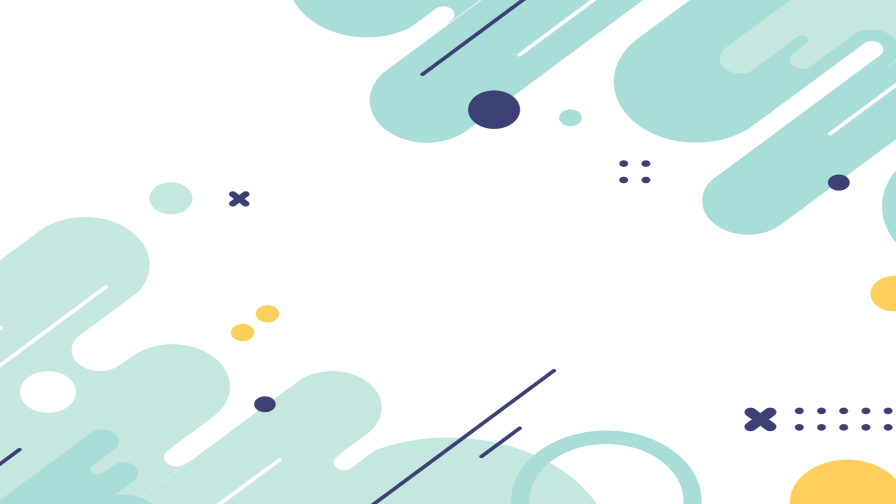
Write a Shadertoy shader that draws this background.

```glsl
// Flat abstract backdrop: diagonal rounded bands in mint, with dots, crosses, lines and discs.

const vec3 WHITE  = vec3(1.0);
const vec3 TEAL   = vec3(0.663, 0.867, 0.847);
const vec3 MINT   = vec3(0.776, 0.906, 0.878);
const vec3 NAVY   = vec3(0.24, 0.25, 0.455);
const vec3 YELLOW = vec3(1.0, 0.81, 0.36);

const float HEIGHT   = 432.0;          // canvas height in design units
const float WIDTH    = 768.0 / 1.35;   // round shapes are stretched sideways by 1.35
const vec2  RISE     = vec2(1, -1);    // direction of every band: up and right
const float FAR      = 400.0;          // band length that leaves the canvas
const float LINE     = 1.4;            // half width of thin lines
const float DOT      = 2.8;
const float DOT_STEP = 14.1;
const float OVERLAP  = 0.7;            // hides seams between neighbouring bands

float disc(vec2 p, vec2 centre, float radius) {
    return length(p - centre) - radius;
}

// Rounded diagonal band; a negative run goes down and left.
float band(vec2 p, vec2 start, float run, float radius) {
    vec2 q = p - start;
    float t = clamp(0.5 * dot(q, RISE), min(run, 0.0), max(run, 0.0));
    return length(q - RISE * t) - radius;
}

float crossMark(vec2 p, vec2 centre, float arm, float radius) {
    vec2 q = abs(p - centre);
    float t = clamp(0.5 * (q.x + q.y), 0.0, arm);
    return length(q - t) - radius;
}

// Grid of dots, counted from its upper left dot.
float dotGrid(vec2 p, vec2 first, vec2 count) {
    vec2 q = p - first;
    vec2 cell = clamp(round(q / DOT_STEP), vec2(0), count - 1.0);
    return length(q - cell * DOT_STEP) - DOT;
}

void paint(inout vec3 color, vec3 ink, float dist) {
    float aa = 0.65 * HEIGHT / iResolution.y;
    color = mix(color, ink, 1.0 - smoothstep(-aa, aa, dist));
}

// Round-ended gap between two bands, with the body joined behind its tip.
void notch(inout vec3 color, vec2 p, vec2 tip, float run, float radius, vec3 body, vec3 gap) {
    paint(color, body, band(p, tip, -sign(run) * FAR, radius + OVERLAP));
    paint(color, gap, band(p, tip, run, radius));
}

void topBands(inout vec3 color, vec2 p) {
    // Centre group
    paint(color, TEAL, band(p, vec2(233, -18), FAR, 50.0));
    paint(color, TEAL, band(p, vec2(271, 86), FAR, 36.3));
    notch(color, p, vec2(281.5, 12.5), -70.0, 7.0, TEAL, WHITE);
    paint(color, NAVY, band(p, vec2(268.3, 63.7), 90.0, LINE));
    paint(color, WHITE, band(p, vec2(329.8, 47), 90.0, LINE));

    // Right group with its pale inlay
    paint(color, TEAL, band(p, vec2(442, 70), FAR, 52.3));
    paint(color, TEAL, band(p, vec2(475, 172), FAR, 29.2));
    paint(color, MINT, band(p, vec2(470, 50), FAR, 13.0));
    paint(color, MINT, band(p, vec2(509.5, 51), FAR, 8.0));
    notch(color, p, vec2(509, 34.5), -40.0, 4.0, MINT, TEAL);
    notch(color, p, vec2(553.5, 42.5), -42.0, 17.2, MINT, TEAL);
    paint(color, WHITE, band(p, vec2(553.5, 42.5), -130.0, 7.2));
    paint(color, WHITE, band(p, vec2(527, 114.7), 90.0, LINE));
    paint(color, TEAL, disc(p, vec2(618, 177), 58.0));
}

void bottomBands(inout vec3 color, vec2 p) {
    // Pale lobes rising from the corner
    paint(color, MINT, disc(p, vec2(285, 481), 106.0));
    paint(color, MINT, band(p, vec2(54, 227), -FAR, 41.0));
    paint(color, MINT, band(p, vec2(109.5, 331.5), -FAR, 36.5));
    paint(color, MINT, band(p, vec2(211, 349.5), -FAR, 31.4));
    notch(color, p, vec2(63.5, 300), 90.0, 18.0, MINT, WHITE);
    notch(color, p, vec2(112, 392), 90.0, 7.8, MINT, WHITE);
    notch(color, p, vec2(218.5, 396.5), 70.0, 6.5, MINT, WHITE);

    // Darker inlay
    paint(color, TEAL, band(p, vec2(65, 378.5), -FAR, 10.5));
    paint(color, TEAL, band(p, vec2(78.5, 405.5), -FAR, 9.3));
    paint(color, TEAL, disc(p, vec2(78, 450), 26.0));
    notch(color, p, vec2(61.5, 402.5), 25.0, 4.2, TEAL, MINT);

    // Lines and the open ring
    paint(color, WHITE, band(p, vec2(67.2, 246), -90.0, LINE));
    paint(color, WHITE, band(p, vec2(0.5, 281), -10.0, LINE));
    paint(color, WHITE, band(p, vec2(177.5, 394), -90.0, LINE));
    paint(color, NAVY, band(p, vec2(12.4, 385.3), -40.0, LINE));
    paint(color, NAVY, band(p, vec2(351.7, 317.7), -150.0, LINE));
    paint(color, NAVY, band(p, vec2(330, 367), -24.3, LINE));
    paint(color, TEAL, abs(disc(p, vec2(385, 429.5), 54.7)) - 5.8);
}

void accents(inout vec3 color, vec2 p) {
    paint(color, NAVY, disc(p, vec2(313.7, 94), 16.5));
    paint(color, TEAL, disc(p, vec2(362.2, 101), 7.2));
    paint(color, NAVY, disc(p, vec2(532.6, 156.5), 6.9));
    paint(color, MINT, disc(p, vec2(108.5, 170), 13.7));
    paint(color, WHITE, disc(p, vec2(30.5, 336), 17.8));
    paint(color, NAVY, disc(p, vec2(168.2, 346.5), 6.8));
    paint(color, YELLOW, disc(p, vec2(169.8, 269), 7.4));
    paint(color, YELLOW, disc(p, vec2(154, 285), 7.4));
    paint(color, YELLOW, disc(p, vec2(567.8, 251.7), 15.2));
    paint(color, YELLOW, disc(p, vec2(538, 430.5), 36.5));
    paint(color, NAVY, crossMark(p, vec2(151.9, 170.5), 4.1, 2.4));
    paint(color, NAVY, crossMark(p, vec2(482.8, 359.5), 6.2, 3.9));
    paint(color, NAVY, dotGrid(p, vec2(396, 140.2), vec2(2)));
    paint(color, NAVY, dotGrid(p, vec2(507.5, 352.2), vec2(5, 2)));
}

void mainImage(out vec4 fragColor, in vec2 fragCoord) {
    vec2 uv = fragCoord / iResolution.xy;
    vec2 p = vec2(uv.x * WIDTH, (1.0 - uv.y) * HEIGHT);   // y runs down from the top edge
    vec3 color = WHITE;
    topBands(color, p);
    bottomBands(color, p);
    accents(color, p);
    fragColor = vec4(color, 1.0);
}
```
